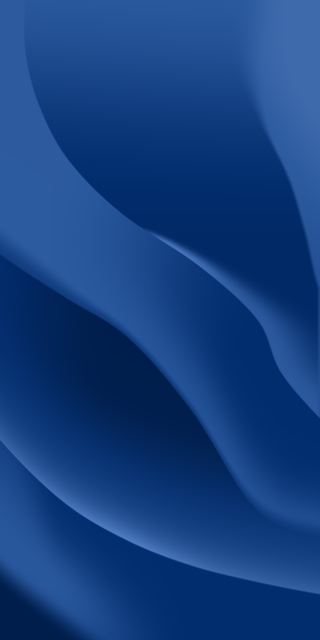
Give the GLSL for this background, as a WebGL 1 fragment shader.

```glsl
precision highp float;
// Overlapping blue satin folds sweeping diagonally down a tall canvas.
// Spline curves bound each fold; smooth falloffs from those curves shade it,
// and the folds are layered from back to front.

uniform vec2 u_resolution;

const vec3 NIGHT = vec3(0.0, 0.118, 0.30);
const vec3 DEEP  = vec3(0.005, 0.175, 0.43);
const vec3 SATIN = vec3(0.18, 0.36, 0.63);
const vec3 PALE  = vec3(0.245, 0.415, 0.675);
const vec3 SHEEN = vec3(0.38, 0.56, 0.85);

// Catmull-Rom weights for four knots at signed distances d
vec4 knotWeights(vec4 d) {
  vec4 a = min(abs(d), 2.0);
  vec4 inner = (1.5 * a - 2.5) * a * a + 1.0;
  vec4 outer = ((-0.5 * a + 2.5) * a - 4.0) * a + 2.0;
  return mix(inner, outer, step(1.0, a));
}

// Spline through eight knots at t = 0..7, zero beyond them
float spline(float t, vec4 a, vec4 b) {
  vec4 d = t - vec4(0.0, 1.0, 2.0, 3.0);
  return dot(a, knotWeights(d)) + dot(b, knotWeights(d - 4.0));
}

float bell(float d, float width) {
  return exp(-d * d / (width * width));
}

float screenBlend(float a, float b) {
  return 1.0 - (1.0 - a) * (1.0 - b);
}

// Fold boundaries: the first two give x from y, the others y from x
float rightFoldEdge(float y) {
  return spline(clamp(y / 0.18 + 1.0, 1.0, 6.0),
    vec4(0.755, 0.716, 0.719, 0.797), vec4(0.891, 0.948, 0.992, 1.07));
}

float ribbonTop(float y) {
  float t = clamp(y * 6.0 + 1.0, 1.0, 10.0);
  return spline(t, vec4(0.085, 0.078, 0.08, 0.124), vec4(0.214, 0.38, 0.625, 0.805))
       + spline(t - 8.0, vec4(0.88, 1.025, 1.2, 1.4), vec4(0.0));
}

float ribbonBottom(float x) {
  return spline(x * 5.0 + 1.0,
    vec4(0.625, 0.794, 0.927, 1.055), vec4(1.285, 1.591, 1.68, 1.706));
}

float basinRim(float x) {
  return spline(x * 5.0 + 1.0,
    vec4(1.12, 1.375, 1.57, 1.69), vec4(1.768, 1.818, 1.857, 1.888));
}

float cornerEdge(float x) {
  return 1.784 + (0.87 - 0.25 * x) * x;
}

// Back panel with a highlight lying along the ribbon; d = distance right of it
vec3 panelColor(vec2 p, float d) {
  float fade = 1.0 - smoothstep(-0.1, 0.6, p.y - 0.06 * p.x);
  vec3 color = mix(DEEP, SATIN, 0.95 * fade);
  color = mix(color, NIGHT, 0.25 * smoothstep(0.5, 0.8, p.y));
  float width = max(0.015, 0.02 + 0.28 * (p.y - 0.72));
  float strip = bell(d, width) * smoothstep(0.7, 0.76, p.y);
  color = mix(color, SATIN, 0.95 * strip);
  float glint = strip * bell(p.y - 0.78, 0.09) * bell(d, 0.06);
  return mix(color, SHEEN, 0.5 * glint);
}

vec3 rightFoldColor(vec2 p, float d) {
  vec3 base = mix(SATIN, mix(DEEP, SATIN, 0.75), smoothstep(0.4, 0.95, p.y));
  float pale = smoothstep(0.0, 0.2, d) * (1.0 - smoothstep(0.25, 0.95, p.y));
  return mix(base, PALE, pale);
}

// Main ribbon; h = height above its lower edge
vec3 ribbonColor(vec2 p, float h) {
  float body = 1.0 - smoothstep(0.45, 1.3, p.x + 0.5 * p.y);
  float rim = bell(h, mix(0.22, 0.13, smoothstep(0.6, 0.95, p.x)));
  float light = screenBlend(0.97 * body, 0.8 * rim);
  float turn = mix(0.1, 0.035, smoothstep(0.0, 0.4, p.x))
             + 0.025 * smoothstep(0.6, 1.0, p.x);
  light *= mix(0.35, 1.0, smoothstep(0.0, turn, h));
  return mix(DEEP, SATIN, light);
}

// Dark hollow, glowing toward its rim; h = height above the rim
vec3 basinColor(vec2 p, float h) {
  float shade = smoothstep(0.15, 0.45, h) * smoothstep(-0.1, 0.35, p.x);
  vec3 color = mix(DEEP, NIGHT, shade);
  color = mix(color, PALE, 0.85 * exp(-9.0 * max(h, 0.0)));
  float sheen = exp(-24.0 * max(h, 0.0)) * bell(p.x - 0.38, 0.28);
  return mix(color, SHEEN, 0.65 * sheen);
}

// Lowest fold and dark corner; h = height above the corner edge
vec3 lowerColor(vec2 p, float h) {
  float width = mix(0.34, 0.15, smoothstep(0.0, 0.2, p.x));
  float light = 0.9 * bell(h - 0.1, width) * (1.0 - smoothstep(0.15, 0.6, p.x));
  return mix(NIGHT, mix(DEEP, SATIN, light), smoothstep(-0.05, 0.06, h));
}

void main() {
  // Canvas width is 1, height is 2, with y running downward
  vec2 uv = gl_FragCoord.xy / u_resolution;
  vec2 p = vec2(uv.x, 2.0 - 2.0 * uv.y);
  float aa = 1.2 / u_resolution.x;

  float right = p.x - rightFoldEdge(p.y);
  float top = p.x - ribbonTop(p.y);
  float bottom = ribbonBottom(p.x) - p.y;
  float rim = basinRim(p.x) - p.y;

  vec3 color = panelColor(p, top);
  float softness = mix(0.15, 0.012, smoothstep(0.0, 0.5, p.y));
  color = mix(color, rightFoldColor(p, right), smoothstep(-aa, softness, right));
  color = mix(ribbonColor(p, bottom), color, smoothstep(-aa, aa, top));
  color = mix(basinColor(p, rim), color, smoothstep(-aa, aa, bottom));
  color = mix(lowerColor(p, cornerEdge(p.x) - p.y), color, smoothstep(-aa, aa, rim));
  gl_FragColor = vec4(color, 1.0);
}
```
